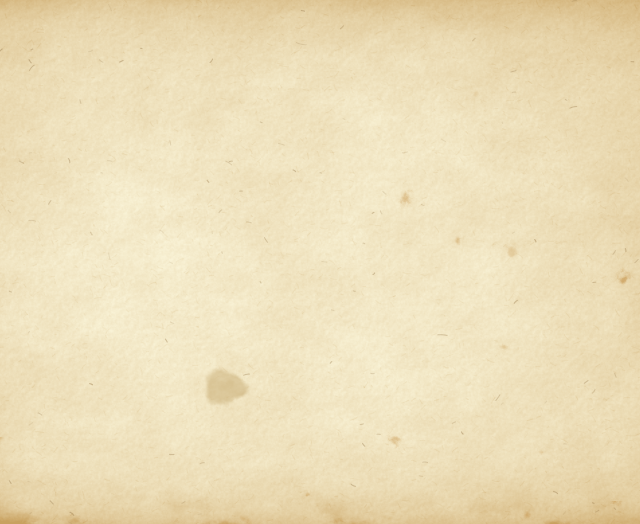
Give the GLSL for this texture, as a WebGL 1 fragment shader.

```glsl
precision highp float;
uniform vec2 u_resolution;

float hash(vec2 p) {
  vec3 q = fract(vec3(p.xyx) * 0.1031);
  q += dot(q, q.yzx + 33.33);
  return fract((q.x + q.y) * q.z);
}

vec2 hash2(vec2 p) {
  return vec2(hash(p), hash(p + 71.7));
}

float noise(vec2 p) {
  vec2 i = floor(p), f = fract(p);
  f = f * f * (3.0 - 2.0 * f);
  return mix(mix(hash(i), hash(i + vec2(1.0, 0.0)), f.x),
             mix(hash(i + vec2(0.0, 1.0)), hash(i + 1.0), f.x), f.y);
}

float fbm(vec2 p) {
  float sum = 0.0, amp = 0.5;
  for (int i = 0; i < 5; i++) {
    sum += amp * noise(p);
    p = mat2(1.6, 1.2, -1.2, 1.6) * p + 17.3;
    amp *= 0.5;
  }
  return sum;
}

// One short, slightly bent fibre inside some cells of a grid
float fibres(vec2 p, float cells, float density, float width, float seed) {
  vec2 g = p * cells + seed * 7.31;
  vec2 id = floor(g) + seed * 53.0;
  vec2 d = fract(g) - 0.5 - (hash2(id) - 0.5) * 0.4;
  float angle = (hash(id + 9.1) - 0.5) * 2.4 - 0.2;
  float c = cos(angle), s = sin(angle);
  d = vec2(c * d.x + s * d.y, c * d.y - s * d.x);
  float halfLen = mix(0.05, 0.25, hash(id + 4.4));
  d.y += (hash(id + 2.7) - 0.5) * 1.6 * (d.x * d.x - 0.02);
  d.x = max(abs(d.x) - halfLen, 0.0);
  float soft = 0.8 / u_resolution.y;
  float line = 1.0 - smoothstep(width - soft, width + soft, length(d) / cells);
  return line * step(hash(id + 31.0), density) * mix(0.3, 1.0, hash(id + 6.2));
}

// Scattered rusty spots with ragged edges and a darker core
float foxing(vec2 p, float cells, float density, float seed) {
  vec2 g = p * cells + seed;
  vec2 id = floor(g) + seed * 13.0;
  vec2 d = (fract(g) - 0.5 - (hash2(id) - 0.5) * 0.5) / cells;
  float radius = mix(0.004, 0.012, pow(hash(id + 5.0), 2.0));
  float r = length(d) / radius + (fbm(p * 80.0) - 0.5) * 3.0;
  float spot = 0.4 * (1.0 - smoothstep(0.0, 1.4, r)) + 0.25 * exp(-max(r, 0.0) * 1.2);
  spot *= 1.0 - smoothstep(0.1, 0.24, length(d) * cells);
  return spot * step(hash(id + 19.0), density) * mix(0.35, 1.0, hash(id + 8.0));
}

void main() {
  vec2 p = gl_FragCoord.xy / u_resolution.y;
  float aspect = u_resolution.x / u_resolution.y;
  float cloud = fbm(p * 4.0 + 3.0) - 0.48;
  float mottle = fbm(p * vec2(18.0, 26.0)) - 0.48;

  // Browning towards the borders
  float top = max(1.0 - p.y + cloud * 0.05, 0.0);
  float bottom = max(p.y + cloud * 0.07, 0.0);
  float right = aspect - p.x;
  float age = -0.025;
  age += 0.4 * exp(-top / 0.045) + 0.26 * exp(-top / 0.2);
  age += 0.45 * exp(-bottom / 0.04) + 0.22 * exp(-bottom / 0.12);
  age += 0.2 * exp(-p.x / 0.11) + 0.28 * exp(-right / 0.35);
  age += cloud * 0.3 + mottle * 0.24;

  // Rusty blotches along the lower border
  float rust = smoothstep(0.5, 0.72, fbm(p * vec2(14.0, 20.0) + 40.0));
  age += 0.6 * rust * exp(-p.y / 0.025);

  // Foxing, denser to the right and below
  float spread = 0.03 + 0.13 * smoothstep(0.7, 1.1, p.x) + 0.25 * (1.0 - smoothstep(0.03, 0.2, p.y));
  float spots = foxing(p, 7.0, spread, 2.3) + 0.6 * foxing(p, 11.0, spread * 0.6, 5.7);

  // Water stain with a firm left side and a pointed right side
  vec2 s = p - vec2(0.433, 0.261);
  s += (vec2(fbm(p * 34.0), fbm(p * 34.0 + 9.0)) - 0.48) * 0.024;
  float taper = 0.033 - 0.016 * smoothstep(0.0, 0.045, s.x);
  float edge = length(pow(abs(s / vec2(0.042, taper)), vec2(1.7)));
  float stain = (1.0 - smoothstep(0.55, 1.3, edge)) * (0.75 + mottle);
  stain += 0.25 * exp(-dot(s, s) / 0.0002);

  // Felt grain lit from the upper left
  vec2 lightStep = vec2(-0.003, 0.003);
  float relief = fbm(p * 110.0) - fbm((p + lightStep) * 110.0);
  float grain = noise(p * 210.0) + noise(p * 390.0 + 5.0) - 1.0;
  age += grain * 0.08 + relief * 0.2;

  // Many pale fibres and a few tiny dark ones
  float tanFibres = 0.0;
  for (int i = 0; i < 4; i++) {
    float k = float(i);
    tanFibres += fibres(p, 30.0 + 7.0 * k, 0.25, 0.0008, k + 1.0);
  }
  float darkFibres = fibres(p, 27.0, 0.025, 0.0008, 6.0) + fibres(p, 52.0, 0.025, 0.0009, 8.0);
  age += tanFibres * 0.2;

  vec3 cream = vec3(0.957, 0.918, 0.792);
  vec3 tan = vec3(0.82, 0.69, 0.46);
  vec3 color = mix(cream, tan, clamp(age, -0.14, 1.25));
  color = mix(color, vec3(0.77, 0.57, 0.28), clamp(spots, 0.0, 0.8));
  color = mix(color, vec3(0.8, 0.7, 0.49), clamp(stain * 0.75, 0.0, 0.9));
  color = mix(color, vec3(0.6, 0.48, 0.3), clamp(darkFibres * 0.5, 0.0, 1.0));
  gl_FragColor = vec4(color, 1.0);
}
```
